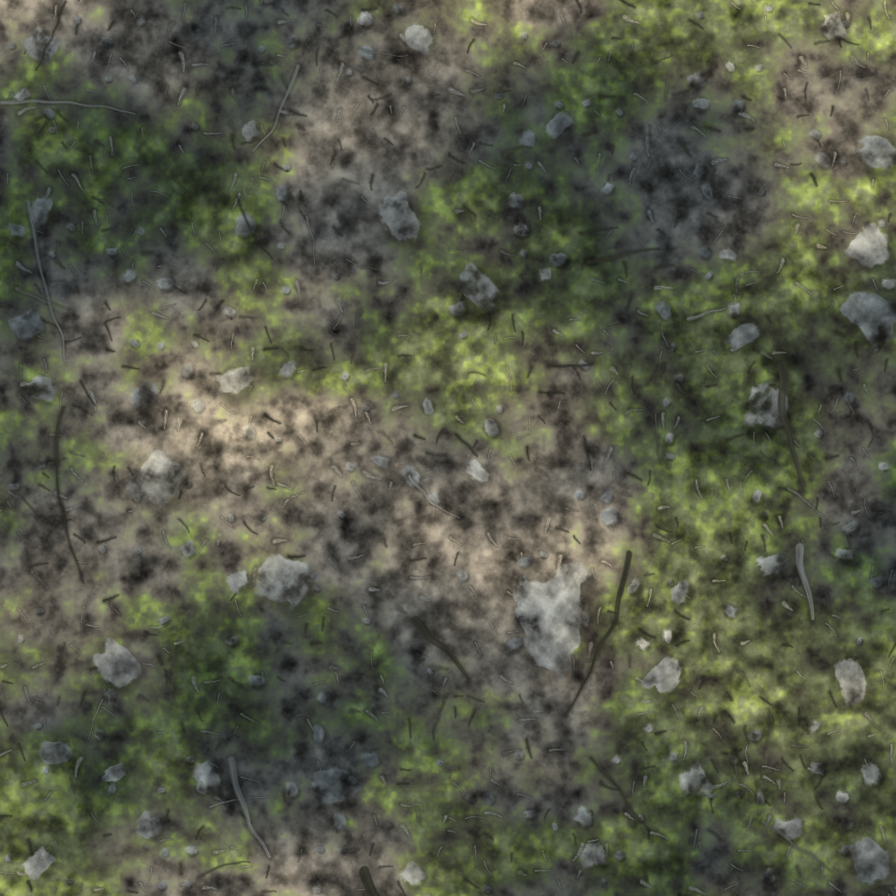
Write a WebGL 1 fragment shader that draws this texture.

```glsl
precision highp float;
// Forest floor from above: bare soil and moss under dappled sunlight,
// strewn with half-buried stones, twigs and litter. Layered value noise
// makes the ground; jittered grids scatter the objects over it.
uniform vec2 u_resolution;

// Each material has a colour in shade, half light and sun
const vec3 SOIL_SHADE = vec3(0.265, 0.28, 0.28);
const vec3 SOIL_HALF = vec3(0.47, 0.44, 0.39);
const vec3 SOIL_SUN = vec3(0.79, 0.72, 0.60);
const vec3 MOSS_SHADE = vec3(0.195, 0.235, 0.175);
const vec3 MOSS_HALF = vec3(0.36, 0.38, 0.27);
const vec3 MOSS_SUN = vec3(0.54, 0.54, 0.38);
const vec3 STONE_SHADE = vec3(0.29, 0.32, 0.335);
const vec3 STONE_HALF = vec3(0.46, 0.47, 0.46);
const vec3 STONE_SUN = vec3(0.72, 0.69, 0.61);
const vec3 BARK = vec3(0.18, 0.18, 0.15);
const vec3 BLADE_TINT = vec3(1.12, 1.17, 0.92);
const float LIGHT_MEAN = 0.34;
const float LIGHT_CONTRAST = 1.95;
const float MOSS_LEVEL = 0.49;
const float GRAIN_CONTRAST = 1.6;
const vec2 TO_SUN = vec2(-0.6, 0.8);

float hash(vec2 p) {
  vec3 q = fract(p.xyx * 0.1031);
  q += dot(q, q.yzx + 33.33);
  return fract((q.x + q.y) * q.z);
}

vec2 hash2(vec2 p) { return vec2(hash(p), hash(p + 57.3)); }

float noise(vec2 p) {
  vec2 i = floor(p), f = fract(p);
  f = f * f * (3.0 - 2.0 * f);
  return mix(mix(hash(i), hash(i + vec2(1.0, 0.0)), f.x),
             mix(hash(i + vec2(0.0, 1.0)), hash(i + 1.0), f.x), f.y);
}

float fbm(vec2 p) {
  float sum = 0.0, amp = 0.533;
  for (int i = 0; i < 4; i++) {
    sum += amp * noise(p);
    p = mat2(1.6, 1.2, -1.2, 1.6) * p + 17.7;
    amp *= 0.5;
  }
  return sum;
}

vec2 rotate(vec2 v, float a) {
  float c = cos(a), s = sin(a);
  return vec2(c * v.x - s * v.y, s * v.x + c * v.y);
}

vec3 ramp(vec3 shade, vec3 halfLit, vec3 sun, float t) {
  return mix(mix(shade, halfLit, clamp(t * 2.0, 0.0, 1.0)),
             sun, clamp(t * 2.0 - 1.0, 0.0, 1.0));
}

// Rounded, noise-worn blocks, lit on the sunward side
void addStones(inout vec3 col, vec2 p, float cells, float chance, float lit, float grain) {
  vec2 g = p * cells;
  float aa = 0.0015 * cells + cells / u_resolution.y;
  for (int j = -1; j <= 1; j++) for (int i = -1; i <= 1; i++) {
    vec2 id = floor(g) + vec2(float(i), float(j));
    vec2 key = id + cells * 3.7;
    if (hash(key) > chance) continue;
    vec2 d = g - id - 0.2 - 0.6 * hash2(key + 11.0);
    float size = hash(key + 23.0);
    float radius = mix(0.12, 0.30, size * size);
    vec2 q = rotate(d, 6.283 * hash(key + 31.0));
    q.y *= 1.0 + 0.7 * hash(key + 41.0);
    float worn = (fbm(q * 1.3 / radius + key) - 0.5) * radius * 0.9;
    float dist = mix(length(q), max(abs(q.x), abs(q.y)), 0.5) + worn - radius;
    float below = length(d + TO_SUN * radius * 0.3) - radius;
    col *= 1.0 - 0.28 * (1.0 - smoothstep(-0.3 * radius, 0.35 * radius, below));
    vec3 stone = ramp(STONE_SHADE, STONE_HALF, STONE_SUN, lit + 0.3 * hash(key + 5.0) - 0.1);
    stone *= 1.0 + 0.18 * dot(d, TO_SUN) / radius + 1.4 * (grain - 0.5) + 0.5 * worn / radius;
    float buried = smoothstep(0.3, 0.55, grain + 0.2 * hash(key + 7.0));
    col = mix(col, stone, (1.0 - smoothstep(-aa, aa, dist)) * mix(0.35, 0.92, buried));
  }
}

// Slightly bent, tapering sticks, each with a soft shadow
void addSticks(inout vec3 col, vec2 p, float cells, float chance, float width, float lit) {
  vec2 g = p * cells;
  float aa = 0.0007 * cells + 0.7 * cells / u_resolution.y;
  for (int j = -1; j <= 1; j++) for (int i = -1; i <= 1; i++) {
    vec2 id = floor(g) + vec2(float(i), float(j));
    vec2 key = id + cells * 5.3;
    if (hash(key) > chance) continue;
    vec2 d = g - id - 0.2 - 0.6 * hash2(key + 13.0);
    float reach = mix(0.2, 0.55, hash(key + 19.0));
    d = rotate(d, 0.9 + 2.6 * (hash(key + 29.0) - 0.5));
    float along = clamp(d.x / reach, -1.0, 1.0);
    d.y += 0.7 * (hash(key + 37.0) - 0.5) * d.x * d.x + 0.04 * (noise(d.xx * 5.0 + key) - 0.5);
    float thick = width * mix(0.4, 1.5, pow(hash(key + 43.0), 3.0)) * (1.0 - 0.5 * along);
    float dist = length(vec2(max(abs(d.x) - reach, 0.0), d.y)) - thick;
    col *= 1.0 - 0.18 * (1.0 - smoothstep(0.0, 2.0 * thick + aa, dist));
    vec3 pale = ramp(STONE_SHADE, STONE_HALF, SOIL_SUN, lit + 0.2);
    vec3 wood = mix(BARK, pale, smoothstep(0.2, 0.6, hash(key + 47.0)));
    wood *= 0.8 + 0.4 * noise(vec2(d.x * 9.0, d.y / thick * 2.0) + key);
    col = mix(col, wood, 0.8 * (1.0 - smoothstep(-aa, aa, dist)));
  }
}

void main() {
  vec2 p = gl_FragCoord.xy / u_resolution.y;
  float grain = fbm(p * 62.0);
  float clumps = fbm(p * 19.0 + 40.0);

  // Dappled light, stronger towards the upper left
  float lit = LIGHT_MEAN + LIGHT_CONTRAST * (fbm(p * vec2(2.7, 3.5) + 8.3) - 0.5);
  lit += 0.32 * (0.5 - p.x) + 0.14 * (p.y - 0.5) + 0.3 * (clumps - 0.5);

  // Soil with ragged moss patches
  float cover = fbm(p * 5.0 + 71.0) + 0.6 * (clumps - 0.5) + 0.45 * (grain - 0.5);
  float moss = smoothstep(-0.14, 0.14, cover - MOSS_LEVEL + 0.12 * (p.x - 0.5));
  vec3 soil = ramp(SOIL_SHADE, SOIL_HALF, SOIL_SUN, lit);
  vec3 green = ramp(MOSS_SHADE, MOSS_HALF, MOSS_SUN, lit);
  green *= mix(vec3(0.95), BLADE_TINT, smoothstep(0.5, 0.85, noise(p * 150.0) * 0.6 + clumps * 0.5));
  vec3 col = mix(soil, green, moss);
  col *= 1.0 + GRAIN_CONTRAST * (grain - 0.5) + 0.5 * (clumps - 0.5);

  // Scattered objects, from litter up to the largest rocks
  addSticks(col, p, 52.0, 0.3, 0.06, lit);
  addStones(col, p, 30.0, 0.22, lit, grain);
  addStones(col, p, 10.0, 0.38, lit, grain);
  addStones(col, p, 4.0, 0.14, lit, grain);
  addSticks(col, p, 13.0, 0.14, 0.018, lit);
  addSticks(col, p, 5.0, 0.3, 0.015, lit);
  gl_FragColor = vec4(clamp(col, 0.0, 1.0), 1.0);
}
```
